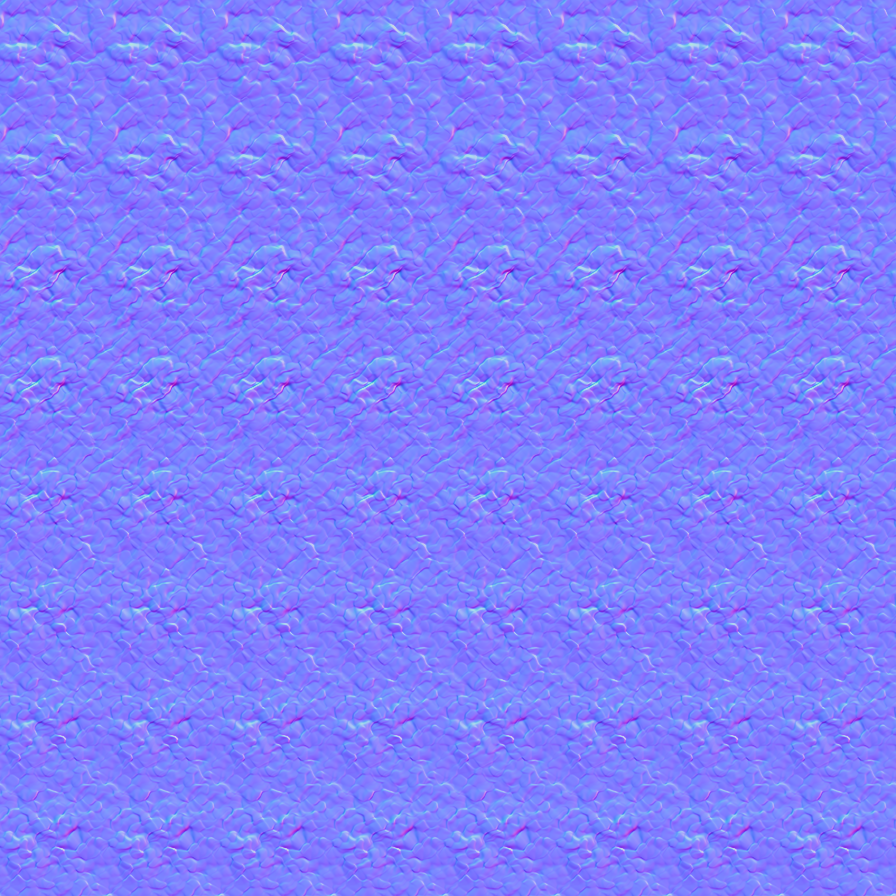
A WebGL 2 fragment shader for this texture map:

```glsl
#version 300 es
precision highp float;
// Tangent-space normal map of flaky, chipped plaster in 8 by 8 repeats.
// Blended cellular domes form a height field whose slope gives the colour;
// the domes drift slowly up the canvas, so each row differs from the next.

#define REPEATS 8.0       // tiles across and down
#define DRIFT 0.42        // change of the flakes per row, in radians
#define EDGE 9.0          // sharpness of the flake edges
#define RELIEF 0.12       // overall steepness
#define SIDE_RELIEF 0.78  // share of the steepness seen sideways
#define TILT 2.1          // random lean of each flake
#define DOME 0.6          // roundness of each flake
#define WARP 0.012        // raggedness of the outlines, in tiles
#define BAND_SLOPE 0.04   // broad swell within each tile
#define SAMPLE_STEP 0.014 // slope sampling distance, in tiles
#define GLINT 0.35        // whitening of the steep lit edges

const float TAU = 6.2831853;
const vec2 ROUGH_CENTRE = vec2(0.40, 0.53);

uniform vec2 u_resolution;
out vec4 fragColor;

vec2 hash2(vec2 cell) {
    vec3 q = fract(cell.xyx * vec3(0.1031, 0.1030, 0.0973));
    q += dot(q, q.yzx + 33.33);
    return fract((q.xx + q.yz) * q.zy);
}

// Leaning domes, a few of them raised, softly joined; wraps once per tile.
float flakes(vec2 p, vec2 count, float seed, float phase) {
    vec2 q = p * count;
    vec2 base = floor(q);
    float total = 0.0;
    float weightSum = 1e-9;
    for (int j = -1; j <= 1; j++) {
        for (int i = -1; i <= 1; i++) {
            vec2 cell = base + vec2(i, j);
            vec2 id = mod(cell, count) + seed;
            vec2 jitter = 0.5 + 0.36 * sin(TAU * hash2(id) + phase);
            float level = pow(hash2(id + 57.0).x, 3.0);
            vec2 lean = TILT * (hash2(id + 113.0) - 0.5);
            vec2 d = q - cell - jitter;
            float distance2 = dot(d, d);
            float weight = exp(-EDGE * distance2);
            total += weight * (level + dot(d, lean) - DOME * distance2);
            weightSum += weight;
        }
    }
    return total / weightSum / count.y;
}

// Layered sines bend the outlines without breaking the repeat.
vec2 ragged(vec2 p, float phase) {
    vec2 a = TAU * p;
    vec2 bend = sin(a.yx * vec2(3.0, 2.0) + a * 2.0 + phase);
    bend += 0.7 * sin(a.yx * 5.0 - a * 4.0 + vec2(1.3, 4.1) - phase);
    bend += 0.3 * sin(a.yx * 9.0 + a * 7.0 + vec2(2.7, 0.6));
    return p + WARP * bend;
}

float surface(vec2 p) {
    float phase = DRIFT * p.y;
    vec2 q = ragged(p, phase);
    float row = p.y / REPEATS;

    // Wide chips near the top, slanting streaks midway, fine grain below.
    float chips = mix(0.7, 1.05, smoothstep(0.45, 0.9, row));
    float streaks = 0.15 + 0.4 * exp(-30.0 * (row - 0.62) * (row - 0.62));
    float grain = mix(0.85, 0.6, smoothstep(0.4, 0.8, row));

    float height = chips * flakes(q, vec2(6.0, 7.0), 3.0, phase);
    height += streaks * flakes(vec2(q.x - q.y, q.y), vec2(9.0, 7.0), 31.0, phase);
    height += grain * flakes(q, vec2(12.0, 14.0), 71.0, phase * 1.4);
    return height;
}

// Extra wear gathered around one spot of each tile.
float roughness(vec2 p) {
    vec2 wave = cos(TAU * (p - ROUGH_CENTRE));
    return 0.95 + 0.2 * wave.y + 0.15 * wave.x + 0.18 * wave.x * wave.y;
}

void main() {
    vec2 p = gl_FragCoord.xy / u_resolution * REPEATS;

    // Slope of the surface by finite differences
    vec2 e = vec2(SAMPLE_STEP, 0.0);
    float here = surface(p);
    vec2 slope = vec2(surface(p + e.xy), surface(p + e.yx)) - here;
    slope *= RELIEF * roughness(p) / SAMPLE_STEP;
    slope.x *= SIDE_RELIEF;

    // Broad swell: cooler above the worn band, purple below it
    float swell = sin(TAU * (p.y - ROUGH_CENTRE.y) + 0.6 * sin(TAU * p.x));
    slope.y -= BAND_SLOPE * swell;

    // Encode the normal, then lift the brightest chipped edges
    vec3 normal = normalize(vec3(-slope, 1.0));
    vec3 colour = 0.5 + 0.5 * normal;
    float lit = smoothstep(0.25, 0.75, normal.x + normal.y);
    colour = mix(colour, vec3(0.92, 0.92, 1.0), GLINT * lit);
    fragColor = vec4(colour, 1.0);
}
```
